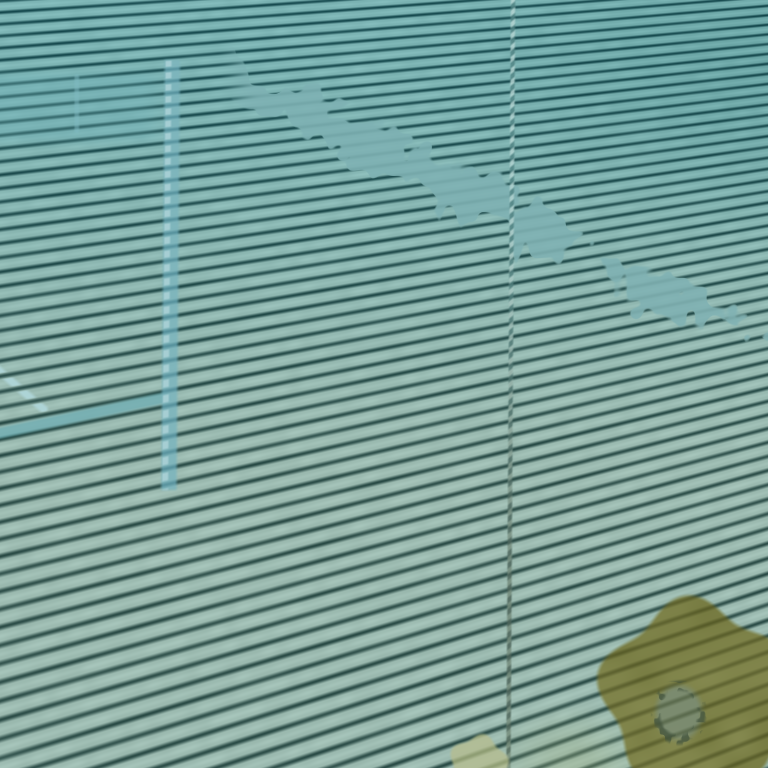
Reproduce this pattern procedurally as a WebGL 2 fragment shader.

```glsl
#version 300 es
precision highp float;
// Window blind of thin tilted slats, with cords, pale reflections and a blurred olive flower.
uniform vec2 u_resolution;
out vec4 fragColor;

float hash(vec2 p) {
  vec3 q = fract(vec3(p.xyx) * 0.1031);
  q += dot(q, q.yzx + 33.33);
  return fract((q.x + q.y) * q.z);
}

float noise(vec2 p) {
  vec2 i = floor(p), f = fract(p);
  f = f * f * (3.0 - 2.0 * f);
  return mix(mix(hash(i), hash(i + vec2(1, 0)), f.x),
             mix(hash(i + vec2(0, 1)), hash(i + vec2(1, 1)), f.x), f.y);
}

float segment(vec2 p, vec2 a, vec2 b) {
  vec2 ab = b - a;
  return length(p - a - ab * clamp(dot(p - a, ab) / dot(ab, ab), 0.0, 1.0));
}

// Soft coverage of a signed distance, negative inside.
float cover(float d, float blur) {
  return 1.0 - smoothstep(-blur, blur, d);
}

// Lobed outline around a centre.
float blossom(vec2 p, float radius, float turn) {
  return length(p) - radius * (1.0 + 0.1 * cos(5.0 * atan(p.y, p.x) + turn));
}

void main() {
  vec2 p = gl_FragCoord.xy / u_resolution;
  p.y = 1.0 - p.y; // measure downwards

  // Slats converge far to the right and widen towards the bottom
  float leftY = (p.y + 0.27) * 4.2 / (4.2 - p.x) - 0.27;
  float row = log(1.0 + 0.692 * leftY) / 0.0104 + 0.42;
  float fromGap = abs(fract(row) - 0.5);
  float slatId = floor(row) + 40.0;

  // Slat colour: teal above, grey green below, deeper at the upper right
  vec3 slat = mix(vec3(0.48, 0.70, 0.70), vec3(0.61, 0.73, 0.69), smoothstep(0.0, 0.65, p.y));
  slat = mix(slat, vec3(0.38, 0.62, 0.62), 0.6 * cover(length((p - vec2(1.0, 0.08)) * vec2(0.8, 1.5)) - 0.2, 0.25));
  slat += 0.03 * (noise(vec2(p.x * 60.0, row * 2.0)) - 0.5);
  slat += 0.03 * smoothstep(0.3, 0.5, fromGap);

  // Dark gaps, uneven from row to row
  vec3 gap = mix(vec3(0.07, 0.27, 0.29), vec3(0.15, 0.28, 0.26), smoothstep(0.0, 0.7, p.y));
  float darkness = 0.84 + 0.16 * noise(vec2(p.x * 12.0, slatId * 3.7));
  float inGap = (1.0 - smoothstep(-0.01, 0.265, fromGap)) * darkness;

  // Broken diagonal reflection hides parts of the gaps
  float band = abs(p.y - 0.104 - 0.483 * (p.x - 0.3));
  float patches = 0.7 * noise(vec2(p.x * 17.0, 4.0 + row * 0.25)) + 0.5 * noise(vec2(p.x * 70.0, row * 1.1));
  float reflection = cover(band - 0.09 * (patches - 0.33), 0.004) * smoothstep(0.28, 0.34, p.x);
  inGap *= 1.0 - 0.9 * reflection;
  slat = mix(slat, vec3(0.49, 0.69, 0.70), 0.8 * reflection);

  // Bluish glow at the upper left
  float glow = cover(p.x - 0.21, 0.03) * cover(abs(p.y - 0.14) - 0.045, 0.012);
  slat = mix(slat, vec3(0.42, 0.68, 0.71), 0.4 * glow);
  inGap *= 1.0 - 0.3 * glow;
  vec3 color = mix(slat, gap, inGap);

  // Reflected frame: cross bar, tall post and short faint post
  float bar = cover(segment(p, vec2(-0.02, 0.568), vec2(0.215, 0.518)) - 0.007, 0.003);
  color = mix(color, mix(vec3(0.44, 0.68, 0.70), vec3(0.25, 0.53, 0.56), inGap), 0.8 * bar);
  float postX = p.x - 0.225 + 0.008 * p.y;
  float post = cover(abs(postX) - 0.010, 0.003) * cover(abs(p.y - 0.358) - 0.28, 0.003);
  color = mix(color, mix(vec3(0.49, 0.71, 0.74), vec3(0.36, 0.60, 0.65), inGap), 0.9 * post);
  float beads = smoothstep(0.15, 0.35, fromGap) * cover(abs(postX + 0.005) - 0.004, 0.002);
  color = mix(color, vec3(0.70, 0.84, 0.86), 0.75 * post * beads);
  float faint = cover(segment(p, vec2(0.1, 0.1), vec2(0.1, 0.17)) - 0.003, 0.002);
  color = mix(color, vec3(0.50, 0.73, 0.76), 0.5 * faint);

  // Short dashed glint at the left edge
  float glint = cover(segment(p, vec2(-0.01, 0.475), vec2(0.057, 0.533)) - 0.005, 0.003);
  color = mix(color, vec3(0.68, 0.83, 0.84), glint * smoothstep(0.12, 0.3, fromGap));

  // Twisted cord, pale at the top and dark further down
  float cordX = p.x - 0.668 + 0.006 * p.y;
  float twist = smoothstep(0.2, 0.8, abs(fract(p.y * 66.0 + cordX * 50.0) * 2.0 - 1.0));
  float fade = smoothstep(0.2, 0.8, p.y);
  vec3 cord = mix(mix(vec3(0.32, 0.52, 0.52), vec3(0.70, 0.83, 0.82), twist),
                  mix(vec3(0.30, 0.39, 0.35), vec3(0.45, 0.54, 0.48), twist), fade);
  color = mix(color, cord, 0.85 * cover(abs(cordX) - 0.0028, 0.002));

  // Yellow haze, pale bud and olive flower seen through the slats
  color = mix(color, vec3(0.66, 0.71, 0.50), 0.3 * cover(length((p - vec2(0.75, 1.0)) * vec2(0.7, 1.0)) - 0.05, 0.05));
  vec3 bud = mix(vec3(0.70, 0.74, 0.58), vec3(0.60, 0.65, 0.47), inGap);
  color = mix(color, bud, 0.9 * cover(blossom(p - vec2(0.623, 0.995), 0.036, 0.6), 0.003));
  vec2 q = p - vec2(0.905, 0.905);
  vec3 olive = mix(vec3(0.48, 0.49, 0.25), vec3(0.37, 0.38, 0.17), inGap);
  olive += 0.06 * (noise(p * 25.0) - 0.5);
  float flower = cover(blossom(q, 0.118, 2.0), 0.004);
  color = mix(color, olive, 0.93 * flower);

  // Grey heart with a speckled rim
  float heart = length((p - vec2(0.884, 0.928)) * vec2(1.0, 0.85)) - 0.030;
  color = mix(color, mix(vec3(0.48, 0.55, 0.46), vec3(0.35, 0.42, 0.32), inGap), 0.85 * cover(heart, 0.006));
  float specks = smoothstep(0.5, 0.7, noise(p * 130.0)) * cover(abs(heart) - 0.005, 0.003);
  color = mix(color, vec3(0.24, 0.31, 0.23), 0.7 * specks);

  fragColor = vec4(color, 1.0);
}
```
